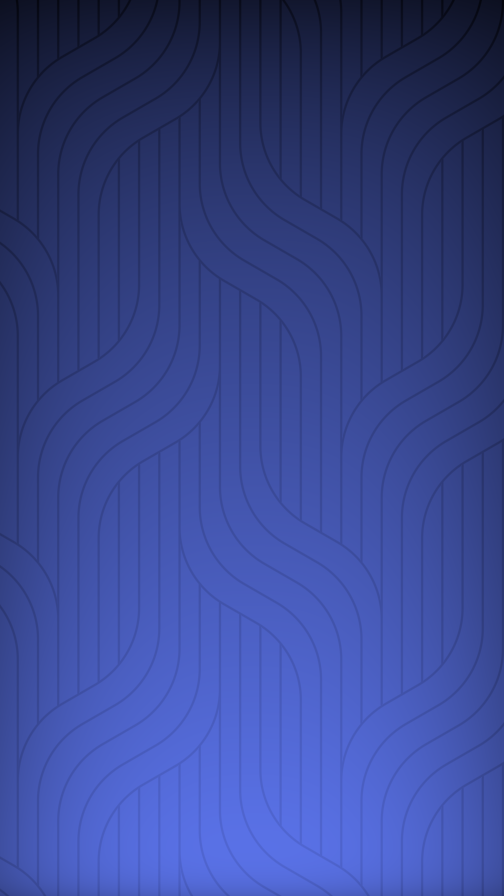
Reproduce this pattern procedurally as a WebGL 1 fragment shader.

```glsl
precision highp float;
// Woven bands of thin parallel lines over a blue vertical glow with dark edges.
// A square tile of 16 line gaps holds one S-bent band and its glide reflection;
// straight lines fill the rest and vanish wherever a band passes over them.
uniform vec2 u_resolution;

const float GAPS_ACROSS = 24.93;            // line gaps over the canvas width
const float TILE = 16.0;                    // line gaps per repeat
const vec2 ORIGIN = vec2(0.88, 25.97);      // middle of a band's first line, x at its foot
const float LAST_LINE = 4.0;                // index of the last line in a band
const float SHIFT = 6.0;                    // sideways step of a band
const float RADIUS = 4.4;                   // bend radius
const vec2 SLOPE = vec2(0.866025, 0.5);     // direction of the slanted part
const float SLANT_X = 0.5 * (SHIFT - RADIUS);        // half the slant's width
const float HALF_SLANT = SLANT_X / SLOPE.x;          // half the slant's length
const float HALF_RISE = HALF_SLANT * SLOPE.y + RADIUS * SLOPE.x;
const float HALF_WIDTH = 0.055;             // half the line width

// Height of the bent line at x, measured from its foot column.
float bendHeight(float x) {
  float t = x - 0.5 * SHIFT;
  float a = abs(t);
  float across = a - 0.5 * SHIFT + RADIUS;
  float arc = HALF_RISE - sqrt(max(RADIUS * RADIUS - across * across, 0.0));
  return sign(t) * (a < SLANT_X ? a * SLOPE.y / SLOPE.x : arc);
}

// Distance to one bent line centred on zero: a slant ending in two arcs.
float bendDistance(vec2 p) {
  if (dot(p, SLOPE) < 0.0) p = -p;
  if (dot(p, SLOPE) < HALF_SLANT) return abs(p.x * SLOPE.y - p.y * SLOPE.x);
  vec2 v = p - vec2(0.5 * SHIFT - RADIUS, HALF_RISE);
  if (v.y > 0.0) return length(v - vec2(RADIUS, 0.0));
  return abs(length(v) - RADIUS);
}

// Wraps a point into the tile centred on the band.
vec2 wrapToBand(vec2 p) {
  vec2 centre = 0.5 * vec2(SHIFT + LAST_LINE, -LAST_LINE);
  return mod(p - centre + 0.5 * TILE, TILE) - 0.5 * TILE + centre;
}

// Distance to the nearest bent line of a band.
float bandDistance(vec2 p) {
  float d = TILE;
  for (int i = 0; i < 5; i++) {
    float n = float(i);
    d = min(d, bendDistance(p - vec2(n + 0.5 * SHIFT, -n)));
  }
  return d;
}

// True where the band covers the straight line nearest to p.
bool bandCovers(vec2 p) {
  float column = floor(p.x + 0.5);
  if (column < 0.0 || column > SHIFT + LAST_LINE) return false;
  float first = max(0.0, column - SHIFT);
  float last = min(LAST_LINE, column);
  return p.y < bendHeight(column - first) - first
      && p.y > bendHeight(column - last) - last;
}

// Blue glow, brightest low in the middle, with darkened borders.
vec3 background(vec2 uv) {
  float light = mix(0.945, 0.355, uv.y);
  light *= 1.0 - 0.30 * pow(abs(2.0 * uv.x - 1.0), 2.6);
  light *= 1.0 - 0.50 * exp((uv.y - 1.0) / 0.11);
  light *= 1.0 - 0.20 * exp(-uv.y / 0.02);
  return vec3(0.388, 0.492, 1.0) * light;
}

void main() {
  float unit = u_resolution.x / GAPS_ACROSS;
  vec2 p = gl_FragCoord.xy / unit - ORIGIN;

  // A rising band and its mirrored partner half a tile away.
  vec2 rising = wrapToBand(p);
  vec2 falling = wrapToBand(vec2(18.0 - p.x, p.y - 0.5 * TILE));
  float d = min(bandDistance(rising), bandDistance(falling));

  // Straight lines between the bands.
  if (!bandCovers(rising) && !bandCovers(falling)) {
    d = min(d, abs(fract(p.x + 0.5) - 0.5));
  }

  // Every line takes away the same amount of light, so it shows most in the dark.
  float soft = 0.8 / unit;
  float line = 1.0 - smoothstep(HALF_WIDTH - soft, HALF_WIDTH + soft, d);
  vec3 colour = background(gl_FragCoord.xy / u_resolution);
  colour -= vec3(0.036, 0.045, 0.082) * line;
  gl_FragColor = vec4(max(colour, 0.0), 1.0);
}
```
